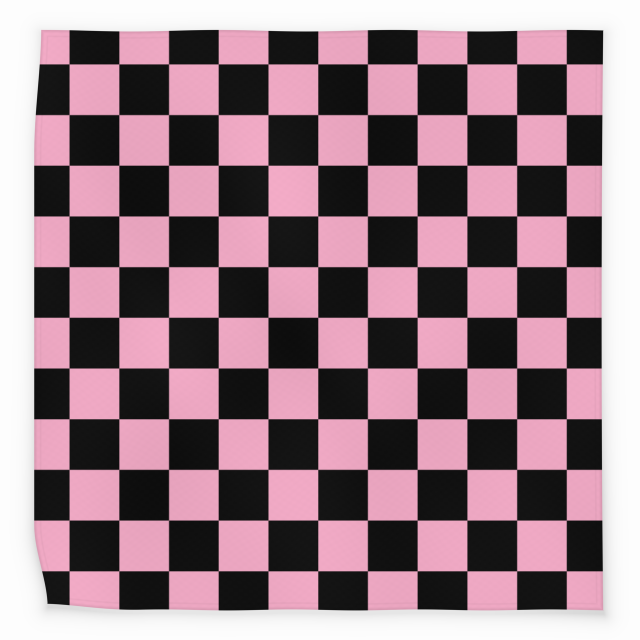
This pattern is drawn by a Shadertoy shader. Its source:

```glsl
// A pink and black checkered cloth lying flat on a white ground.
// Triangle waves give the smooth-edged checks, bent edge curves give the
// outline, and layered sines shade the folds, weave and hem.

const vec2 CHECK_SIZE = vec2(0.0777, 0.0792);
const vec2 CHECK_ORIGIN = vec2(0.1087, 0.1074);
const vec3 PINK = vec3(0.925, 0.652, 0.757);
const vec3 BLACK = vec3(0.068);
const vec3 GROUND = vec3(0.993);
const float EDGE_LEFT = 0.0535;
const float EDGE_RIGHT = 0.940;
const float EDGE_BOTTOM = 0.047;
const float EDGE_TOP = 0.952;
const float HEM_WIDTH = 0.010;
const float FOLD_PINK = 0.028;
const float FOLD_BLACK = 0.018;
const float WEAVE = 0.006;
const float SHADOW = 0.13;
const float SHADOW_SPREAD = 0.010;

// Signed distance to the nearest check line, in checks; positive in even ones.
vec2 checkWave(vec2 c) {
    return 2.0 * (0.25 - abs(fract(c * 0.5 + 0.25) - 0.5));
}

// Approximate distance inside the cloth; negative outside.
float clothDistance(vec2 p) {
    float left = EDGE_LEFT + 0.011 * smoothstep(0.76, 0.96, p.y)
               + 0.021 * (1.0 - smoothstep(0.05, 0.18, p.y));
    float bend = 2.0 * p.y - 1.0;
    float right = EDGE_RIGHT + 0.003 * bend * bend;
    float bottom = EDGE_BOTTOM + 0.009 * (1.0 - smoothstep(0.07, 0.22, p.x))
                 + 0.0008 * sin(p.x * 31.0);
    float top = EDGE_TOP + 0.0012 * sin(p.x * 23.0);
    vec2 d = min(p - vec2(left, bottom), vec2(right, top) - p);
    return min(d.x, d.y) - length(min(d, 0.0)) + abs(min(min(d.x, d.y), 0.0));
}

// Soft diagonal folds, roughly -1 to 1.
float folds(vec2 p) {
    float broad = sin(p.x * 17.0 - p.y * 6.0 + 1.6 * sin(p.y * 7.0));
    float cross = sin(p.x * 9.0 + p.y * 14.0 + 1.3 * sin(p.x * 11.0 + 2.0));
    float fine = sin(p.x * 38.0 + p.y * 12.0 + 2.0 * sin(p.y * 9.0 + p.x * 5.0));
    return 0.45 * broad + 0.35 * cross + 0.2 * fine;
}

// Faint crossing threads.
float weave(vec2 p) {
    return sin(p.x * 410.0 + 2.0 * sin(p.y * 63.0))
         * sin(p.y * 530.0 + 2.0 * sin(p.x * 47.0));
}

void mainImage(out vec4 fragColor, in vec2 fragCoord) {
    vec2 p = fragCoord / iResolution.xy;
    float px = 1.0 / min(iResolution.x, iResolution.y);

    // Checks
    vec2 d = checkWave((p - CHECK_ORIGIN) / CHECK_SIZE) * CHECK_SIZE;
    vec2 s = clamp(d / (0.7 * px), -1.0, 1.0);
    float pink = 0.5 - 0.5 * s.x * s.y;

    // Folds and weave, calmer toward the right
    float fold = folds(p) * mix(1.0, 0.55, smoothstep(0.45, 0.75, p.x));
    float thread = weave(p) * WEAVE;
    vec3 lit = PINK * (1.0 + FOLD_PINK * fold + thread);
    vec3 dark = BLACK + FOLD_BLACK * fold + 0.5 * thread;
    vec3 cloth = mix(dark, lit, pink);

    // Hem
    float inside = clothDistance(p);
    float stitch = 1.0 - smoothstep(0.0, 0.0025, abs(inside - HEM_WIDTH));
    float rim = 1.0 - smoothstep(0.0, 0.006, inside);
    cloth *= 1.0 - 0.03 * stitch - 0.08 * rim;

    // Ground with a shadow cast downward, deeper near the lower corners
    float gap = max(-clothDistance(p + vec2(-0.001, 0.006)), 0.0);
    float corner = smoothstep(0.25, 0.48, abs(p.x - 0.5));
    float depth = SHADOW * mix(0.7, 1.2, corner * (1.0 - smoothstep(0.1, 0.5, p.y)));
    vec3 ground = GROUND - depth * exp(-gap / SHADOW_SPREAD);

    float cover = smoothstep(-0.7 * px, 0.7 * px, inside);
    fragColor = vec4(mix(ground, cloth, cover), 1.0);
}
```
